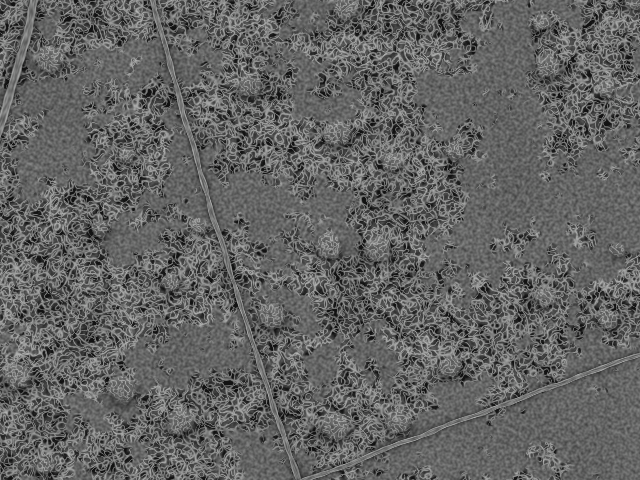
Write a Shadertoy shader that draws this texture.

```glsl
// Electron micrograph of a grainy grey plain, partly covered by a porous mesh.
// Ridged gradient noise forms the strands, a broad noise mask spreads them in
// patches, and fuzzy clumps and three long fibres lie on top.

vec2 hash2(vec2 p) {
    vec3 q = fract(vec3(p.xyx) * vec3(0.1031, 0.1030, 0.0973));
    q += dot(q, q.yzx + 33.33);
    return fract((q.xx + q.yz) * q.zy);
}

float corner(vec2 cell, vec2 offset) {
    float angle = 6.2832 * hash2(cell).x;
    return dot(vec2(cos(angle), sin(angle)), offset);
}

// Gradient noise, roughly -0.7 to 0.7
float noise(vec2 p) {
    vec2 i = floor(p), f = p - i, e = vec2(1, 0);
    vec2 u = f * f * f * (f * (f * 6.0 - 15.0) + 10.0);
    return mix(mix(corner(i, f), corner(i + e, f - e), u.x),
               mix(corner(i + e.yx, f - e.yx), corner(i + 1.0, f - 1.0), u.x), u.y);
}

vec2 turn(vec2 p, float angle) {
    float c = cos(angle), s = sin(angle);
    return vec2(c * p.x - s * p.y, s * p.x + c * p.y);
}

// Thin bright lines along the zero crossings of the noise
float ridge(vec2 p, float width) {
    return 1.0 - smoothstep(0.0, width, abs(noise(p)));
}

// Nearest clump: x is distance over radius, y is its side, lit at the top
vec2 clump(vec2 p) {
    const float CELL = 0.15;
    vec2 home = floor(p / CELL), best = vec2(9.0, 0.0);
    for (int j = -1; j <= 1; j++)
    for (int i = -1; i <= 1; i++) {
        vec2 id = home + vec2(i, j);
        vec2 pick = hash2(id + 71.0);
        if (pick.x > 0.55 - 0.15 * id.x * CELL) continue;
        vec2 away = p - (id + 0.15 + 0.7 * hash2(id + 13.0)) * CELL;
        float radius = mix(0.013, 0.029, pick.y);
        float d = length(away) / radius;
        if (d < best.x) best = vec2(d, away.y / radius);
    }
    return best;
}

// Lays a slightly bowed fibre and its shadow over the tone
float addFibre(float tone, vec2 p, vec2 a, vec2 b, float bow, float radius) {
    vec2 axis = normalize(b - a);
    float along = dot(p - a, axis);
    float t = along / length(b - a);
    float across = dot(p - a, vec2(-axis.y, axis.x)) - bow * sin(3.1416 * t);
    across += 0.004 * noise(vec2(along * 14.0, bow * 900.0));
    radius *= 1.0 + 0.5 * noise(vec2(along * 35.0, radius * 3000.0));
    float s = across / radius;
    float streak = noise(vec2(along * 60.0, s * 2.2 + 5.0));
    float body = 0.45 + 0.13 * smoothstep(0.3, 0.9, abs(s)) + 0.22 * streak;
    tone *= 1.0 - 0.4 * exp(-1.2 * max(abs(s) - 1.0, 0.0));
    return mix(tone, body, 1.0 - smoothstep(0.75, 1.15, abs(s)));
}

void mainImage(out vec4 fragColor, in vec2 fragCoord) {
    vec2 p = fragCoord / iResolution.y;

    // Fine grain of the plain
    float grain = noise(turn(p, 0.6) * 165.0) + 0.7 * noise(turn(p, 1.9) * 105.0 + 40.0);
    float plain = 0.395 + 0.15 * grain + 0.03 * noise(p * 7.0 + 3.0);

    // Mesh of strands over dark pores
    vec2 q = p + 0.006 * vec2(noise(p * 42.0), noise(p * 42.0 + 19.0));
    float strand = max(ridge(turn(q, 0.4) * 60.0, 0.19),
                       0.85 * ridge(turn(q, 1.2) * 92.0 + 31.0, 0.2));
    float pore = smoothstep(-0.05, 0.33, noise(turn(q, 2.3) * 44.0 + 7.0));
    float mesh = 0.27 + 0.33 * strand - 0.19 * pore * (1.0 - 0.55 * strand);
    mesh += 0.1 * grain + 0.12 * noise(p * 13.0 + 50.0);

    // Ragged patches, denser to the upper left and around clumps
    vec2 ball = clump(p + 0.009 * vec2(noise(p * 55.0 + 4.0), noise(p * 55.0 + 27.0)));
    float cover = noise(p * 4.3 + 11.0) + 0.6 * noise(p * 9.5 + 23.0)
                + 0.5 * noise(p * 23.0) + 0.35 * noise(p * 50.0 + 8.0);
    cover += 0.13 + 0.16 * (0.65 - p.x) + 0.2 * (p.y - 0.5);
    cover += 0.4 * exp(-0.5 * ball.x * ball.x);
    float tone = mix(plain, mesh, smoothstep(-0.08, 0.1, cover));

    // Fuzzy clumps with a dark rim beneath
    float fuzz = ridge(turn(q, 0.9) * 115.0 + 60.0, 0.24);
    float puff = 0.38 + 0.24 * fuzz + 0.07 * ball.y + 0.1 * grain;
    tone *= 1.0 - 0.4 * exp(-3.0 * abs(ball.x - 1.1)) * smoothstep(0.6, -0.6, ball.y);
    tone = mix(tone, puff, 0.9 * (1.0 - smoothstep(0.75, 1.1, ball.x)));

    // Long fibres
    tone = addFibre(tone, p, vec2(0.318, 1.0), vec2(0.622, 0.0), -0.01, 0.0055);
    tone = addFibre(tone, p, vec2(0.622, -0.007), vec2(1.333, 0.262), 0.003, 0.005);
    tone = addFibre(tone, p, vec2(0.073, 1.0), vec2(0.0, 0.74), 0.004, 0.009);

    fragColor = vec4(vec3(clamp(tone, 0.07, 0.8)) * vec3(1.0, 1.005, 1.0), 1.0);
}
```
